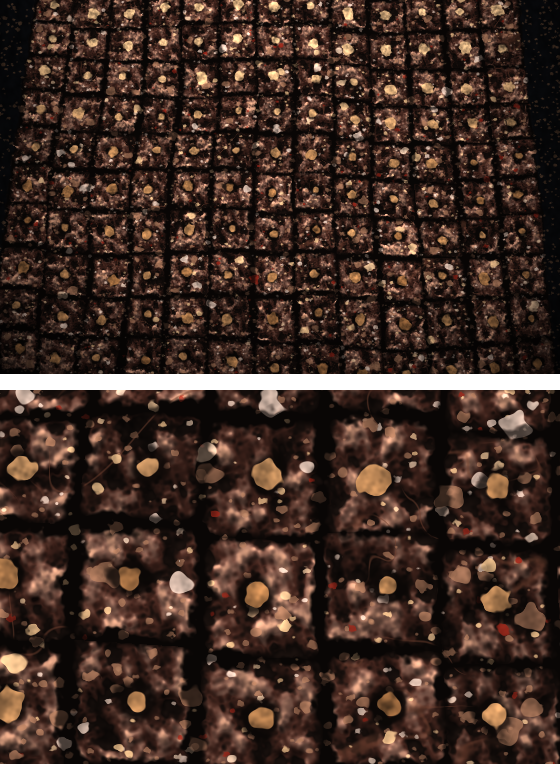
Top, the full canvas; bottom, a detail of the centre.
This pattern is drawn by a WebGL 2 fragment shader. Its source:

```glsl
#version 300 es
precision highp float;
uniform vec2 u_resolution;
out vec4 fragColor;

#define COLUMNS 13.0
#define PITCH_TOP 0.0996
#define PITCH_BOTTOM 0.117
#define BLOCK_HALF 0.475
#define HOLE_RADIUS 0.17
#define SEED_RADIUS 0.105
#define GRAIN 60.0
#define GAP_COLOR vec3(0.05, 0.033, 0.027)
#define UMBER vec3(0.22, 0.12, 0.095)
#define CLAY vec3(0.37, 0.26, 0.22)
#define TAN vec3(0.82, 0.66, 0.48)
#define CHALK vec3(0.80, 0.70, 0.64)

float hash(vec2 p) {
    vec3 q = fract(p.xyx * 0.1031);
    q += dot(q, q.yzx + 33.33);
    return fract((q.x + q.y) * q.z);
}
vec2 hash2(vec2 p) { return vec2(hash(p + 17.3), hash(p + 71.9)); }

float noise(vec2 p) {
    vec2 i = floor(p), f = fract(p);
    f = f * f * (3.0 - 2.0 * f);
    float low = mix(hash(i), hash(i + vec2(1, 0)), f.x);
    float high = mix(hash(i + vec2(0, 1)), hash(i + vec2(1, 1)), f.x);
    return mix(low, high, f.y);
}
float fbm(vec2 p) {
    float sum = 0.0, amp = 0.5;
    for (int i = 0; i < 3; i++) {
        sum += amp * noise(p);
        p = mat2(1.7, 1.2, -1.2, 1.7) * p + 9.7;
        amp *= 0.62;
    }
    return sum;
}
float roundBox(vec2 p, vec2 halfSize, float r) {
    vec2 d = abs(p) - halfSize + r;
    return length(max(d, 0.0)) + min(max(d.x, d.y), 0.0) - r;
}
// Scattered angular crumbs: x is coverage, y a random id
vec2 crumbs(vec2 uv, float freq, float density) {
    vec2 p = uv * freq, base = floor(p), result = vec2(0.0);
    float px = freq / u_resolution.y;
    for (int k = 0; k < 9; k++) {
        vec2 id = base + vec2(k % 3 - 1, k / 3 - 1);
        if (hash(id + freq) > density) continue;
        vec2 d = p - id - hash2(id);
        float radius = mix(0.12, 0.36, hash(id + 5.1));
        float dist = length(d * vec2(1.0, 1.2)) - radius * (0.5 + noise(p * 4.0));
        float cover = 1.0 - smoothstep(-px, px, dist);
        if (cover > result.x) result = vec2(cover, hash(id + 31.7));
    }
    return result;
}
vec3 crumbColor(float id) {
    vec3 c = mix(CHALK, TAN, smoothstep(0.1, 0.3, id));
    c = mix(c, vec3(0.53, 0.37, 0.28), step(0.38, id));
    return mix(c, vec3(0.48, 0.12, 0.08), step(0.95, id));
}

void main() {
    vec2 uv = gl_FragCoord.xy / u_resolution.y;
    float x = uv.x - 0.5 * u_resolution.x / u_resolution.y;
    float down = 1.0 - uv.y;
    float pitch = mix(PITCH_TOP, PITCH_BOTTOM, down);
    float px = 1.0 / (u_resolution.y * pitch);
    // Perspective grid, slightly tilted, with uneven columns and rows
    vec2 grid = vec2(x / pitch + 0.5 * COLUMNS + 0.1, 0.2 + (10.85 - 1.3 * down) * down - 0.2 * x);
    grid += 0.24 * (vec2(noise(uv * 4.0), noise(uv * 4.0 + 40.0)) - 0.5);
    float column = floor(grid.x);
    grid.y += 0.26 * (hash(vec2(column, 3.0)) - 0.5);
    vec2 cell = floor(grid), rnd = hash2(cell);
    vec2 q = fract(grid) - 0.5 - (rnd - 0.5) * 0.06;
    // Crumbling peat blocks
    float grain = fbm(uv * GRAIN);
    float relief = fbm(uv * GRAIN + vec2(0.12, -0.4)) - grain;
    vec2 halfSize = BLOCK_HALF + 0.05 * (hash2(cell + 8.0) - 0.5);
    halfSize.x -= 0.035 * step(0.7, hash(vec2(column, 9.0)));
    float edge = roundBox(q, halfSize, 0.1) + 0.2 * (grain - 0.45);
    float block = 1.0 - smoothstep(-0.045 - px, px, edge);
    vec3 soil = mix(GAP_COLOR, UMBER, smoothstep(0.3, 0.52, grain));
    soil = mix(soil, CLAY, smoothstep(0.46, 0.66, grain + 0.6 * relief));
    soil = mix(soil, vec3(0.55, 0.40, 0.32), 0.9 * smoothstep(0.62, 0.8, grain + 0.9 * relief));
    soil *= max(1.05 + 2.0 * relief + 0.3 * (rnd.x - 0.5), 0.2);
    // Fine root fibres
    float strand = abs(noise(uv * 26.0 + 3.0 * noise(uv * 9.0)) - 0.5);
    float fibre = (1.0 - smoothstep(0.0, 0.035, strand)) * smoothstep(0.55, 0.7, noise(uv * 17.0 + 60.0));
    soil = mix(soil, vec3(0.38, 0.22, 0.16), 0.5 * fibre);
    // Planting hole, deeper toward the front
    vec2 h = q - 0.14 * (hash2(cell + 21.0) - 0.5);
    float depth = smoothstep(0.1, 0.5, down);
    float hole = length(h) + 0.14 * (grain - 0.45);
    float hollow = 1.0 - smoothstep(HOLE_RADIUS - 0.04, HOLE_RADIUS + 0.04, hole);
    soil = mix(soil, GAP_COLOR * 0.7, hollow * mix(0.3, 0.9, depth));
    vec3 color = mix(GAP_COLOR * 0.6, soil, block);
    // Loose crumbs in three sizes
    vec2 dust = crumbs(uv, 100.0, 0.22), small = crumbs(uv, 58.0, 0.22), big = crumbs(uv, 27.0, 0.22);
    float loose = mix(0.3, 1.0, block) * (1.0 - 0.8 * hollow);
    float shade = 0.45 + 1.1 * grain + 0.8 * relief;
    color = mix(color, crumbColor(dust.y) * shade, dust.x * loose * 0.8);
    color = mix(color, crumbColor(small.y) * shade, small.x * loose * 0.9);
    color = mix(color, crumbColor(big.y) * shade, big.x * loose * 0.9);
    // One faceted seed in each hole
    float seedSize = SEED_RADIUS * mix(1.2, 1.0, depth) * mix(0.7, 1.25, rnd.y);
    float seedDist = length(h) - seedSize * (0.6 + 0.5 * noise(h * 14.0 + cell * 7.0) + 0.4 * grain);
    vec3 seedColor = mix(TAN, vec3(0.54, 0.36, 0.21), depth * (0.7 + 0.3 * rnd.x));
    color = mix(color, seedColor * (shade + 0.6 * relief), 1.0 - smoothstep(-px, px, seedDist));
    // Tray walls dusted with soil
    float wall = smoothstep(-0.03, 0.05, abs(grid.x - 0.5 * COLUMNS) - 0.5 * COLUMNS + 0.12 * (grain - 0.45));
    vec3 tray = mix(vec3(0.03, 0.033, 0.042), vec3(0.34, 0.24, 0.17), max(dust.x, small.x) * 0.7);
    color = mix(color, tray * shade, wall);
    // Light fades toward the sides and the front
    float light = 1.16 - 0.5 * pow(abs(x) / 0.75, 3.0) - 0.42 * smoothstep(0.65, 1.05, down);
    fragColor = vec4(clamp(color * light, 0.0, 1.0), 1.0);
}
```
